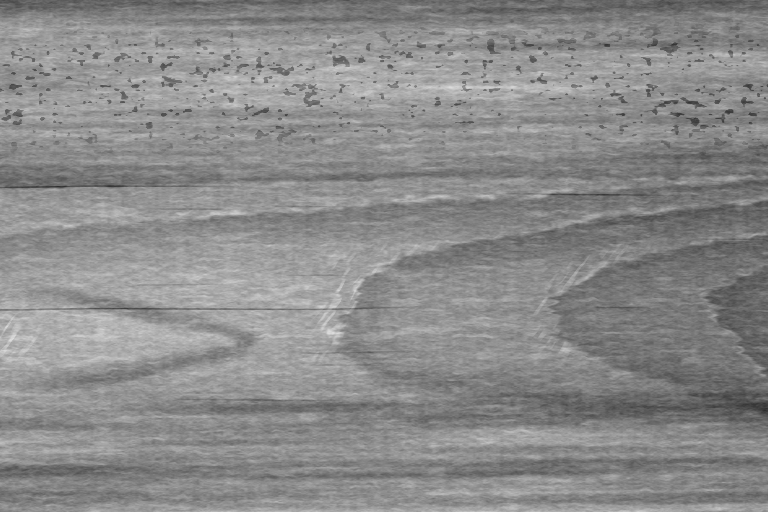
Give the GLSL for this texture, as a Shadertoy shader.

```glsl
// Grey weathered plank: flat-sawn growth arches between straight-grained edges.
// Arches are signed distances to power curves, shaded dark inside a torn pale rim;
// stretched value noise adds stripes, crinkled fibres, scratches and mould specks.

float hash(vec2 p) {
    return fract(sin(dot(p, vec2(127.1, 311.7))) * 43758.5453);
}

float noise(vec2 p) {
    vec2 i = floor(p), f = fract(p);
    f = f * f * (3.0 - 2.0 * f);
    return mix(mix(hash(i), hash(i + vec2(1, 0)), f.x),
               mix(hash(i + vec2(0, 1)), hash(i + vec2(1, 1)), f.x), f.y);
}

// Noise centred on zero, with a second octave.
float grain(vec2 p) {
    return noise(p) * 0.65 + noise(p * 2.1 + 17.3) * 0.35 - 0.5;
}

// Soft bell curve of unit height.
float bell(float x, float width) {
    return exp(-x * x / (width * width));
}

// Distance inside an arch opening to the right; x = upper, y = lower flank.
float archDistance(vec2 q, vec2 spread, vec2 power) {
    float a = q.y > 0.0 ? spread.x : spread.y;
    float n = q.y > 0.0 ? power.x : power.y;
    float t = abs(q.y) / a;
    float slope = n / a * pow(t, n - 1.0);
    return (q.x - pow(t, n)) / sqrt(1.0 + slope * slope);
}

// Dark late wood that starts at the edge and fades inward, with a pale rim.
float archTone(float s, float soft, float depth, float fade, float rim) {
    float dark = smoothstep(-soft, soft, s) * (0.35 + 0.65 * exp(-max(s, 0.0) / fade));
    return rim * bell(s + 0.006, 0.006) - depth * dark;
}

// Tapered drying crack running along the grain.
float crack(vec2 p, vec2 start, float len) {
    float t = (p.x - start.x) / len;
    float y = p.y - start.y - 0.006 * (noise(vec2(p.x * 5.0, start.y * 90.0)) - 0.5);
    float span = smoothstep(0.0, 0.08, t) * (1.0 - smoothstep(0.7, 1.0, t));
    return span * (1.0 - smoothstep(0.0005, 0.0026, abs(y)));
}

void mainImage(out vec4 fragColor, in vec2 fragCoord) {
    vec2 p = fragCoord / iResolution.y;

    // Wobble the growth lines, coarse and ragged
    vec2 w = p;
    w.y += 0.014 * grain(p * vec2(5.0, 9.0)) + 0.012 * grain(p * vec2(35.0, 60.0));
    w.x += 0.04 * grain(p * vec2(9.0, 22.0) + 40.0) + 0.045 * grain(p * vec2(14.0, 110.0));

    // Broad light: bright at left centre, darker to the right
    vec2 glow = (p - vec2(0.34, 0.40)) * vec2(1.7, 5.5);
    float tone = 0.555 + 0.115 * exp(-dot(glow, glow)) - 0.03 * smoothstep(0.7, 1.5, p.x);

    // Straight grain along the top and bottom edges
    float top = smoothstep(0.62, 0.68, w.y);
    float bottom = 1.0 - smoothstep(0.15, 0.25, w.y - 0.03 * p.x);
    float lineY = p.y + 0.008 * grain(p * vec2(3.0, 6.0)) - 0.015 * p.x;
    float stripes = 0.17 * grain(vec2(p.x * 1.2, lineY * 36.0))
                  + 0.22 * grain(vec2(p.x * 2.0, lineY * 85.0));
    tone += stripes * (0.15 + 0.7 * top + 0.85 * bottom);
    tone += top * (0.07 * bell(p.y - 0.84, 0.09) - 0.02 * smoothstep(0.6, 1.4, p.x));
    tone -= 0.10 * smoothstep(0.92, 1.0, p.y) + 0.02 * bottom;

    // Dark and pale runs below the arches
    tone -= 0.12 * bell(w.y - 0.205 + 0.03 * (p.x - 0.5), 0.02) * smoothstep(0.1, 0.6, p.x);
    tone += 0.10 * bell(lineY - 0.14, 0.02) * smoothstep(0.7, 1.1, p.x);
    tone += 0.12 * bell(lineY - 0.113, 0.012) * (1.0 - smoothstep(0.1, 0.35, p.x));
    tone -= 0.07 * bell(lineY - 0.075, 0.014);
    tone += 0.10 * (1.0 - smoothstep(0.0, 0.03, p.y));

    // Two long growth lines under the straight upper grain
    float ridge = w.y - 0.635 - 0.016 * p.x;
    tone -= 0.17 * smoothstep(-0.005, 0.005, ridge) * exp(-max(ridge, 0.0) / 0.04);
    float torn = 0.15 + 1.5 * smoothstep(0.35, 0.85, noise(p * vec2(45.0, 120.0)));
    float seam = 0.543 + 0.072 * p.x - w.y;
    tone += archTone(seam, 0.006, 0.12, 0.04, 0.09 * torn) * smoothstep(0.22, 0.3, p.y)
          + 0.04 * smoothstep(0.22, 0.3, p.y) * smoothstep(0.0, 0.1, seam);

    // Three nested arches to the right
    float flank = smoothstep(0.32, 0.44, p.y);
    float s1 = archDistance(w - vec2(0.68, 0.35), vec2(0.27, 0.19), vec2(3.3));
    float s2 = archDistance(w - vec2(1.08, 0.348), vec2(0.25, 0.30), vec2(3.3, 1.35));
    float s3 = archDistance(w - vec2(1.38, 0.42), vec2(0.25, 0.9), vec2(1.5, 1.2));
    tone += archTone(s1, mix(0.02, 0.005, flank), 0.14, 0.07, 0.07 * flank * torn);
    tone += archTone(s2, mix(0.011, 0.005, flank), 0.13, 0.055, (0.03 + 0.04 * flank) * torn);
    tone += archTone(s3, 0.006, 0.11, 0.06, 0.08 * torn);
    tone += 0.035 * smoothstep(0.03, 0.12, s1);

    // Faint dark tongue pointing right from the left edge
    float tongue = archDistance(vec2(0.5 - w.x, w.y - 0.335), vec2(0.18, 0.17), vec2(1.7));
    tone -= 0.15 * smoothstep(-0.012, 0.014, tongue) * (1.0 - smoothstep(0.012, 0.05, tongue))
          * smoothstep(0.0, 0.2, p.x);
    tone += 0.03 * smoothstep(0.03, 0.06, tongue);

    // Pale slanted scratches in front of the arch tips
    vec2 slant = vec2(dot(p, vec2(0.57, 0.82)), dot(p, vec2(-0.82, 0.57)));
    slant.y += 0.008 * grain(p * 30.0);
    float scratch = smoothstep(0.55, 0.85, noise(slant * vec2(35.0, 160.0)));
    vec2 corner = (p - vec2(0.02, 0.34)) * vec2(20.0, 16.0);
    float front = bell(s1 + 0.03, 0.03) + 0.8 * bell(s2 + 0.02, 0.02) + exp(-dot(corner, corner));
    tone += 0.13 * scratch * front * smoothstep(0.26, 0.34, p.y) * (1.0 - smoothstep(0.46, 0.56, p.y));

    // Fine crinkled fibres and pale flecks
    vec2 fibre = p + vec2(0.0, 0.006 * grain(p * 50.0));
    tone += 0.13 * grain(fibre * vec2(65.0, 240.0)) + 0.12 * grain(fibre * vec2(150.0, 330.0));
    tone += 0.07 * smoothstep(0.62, 0.9, noise(fibre * vec2(20.0, 140.0) + 9.0));

    // Mould specks: ragged blots, clustered and strung along the upper grain
    float band = smoothstep(0.67, 0.78, p.y) * (1.0 - smoothstep(0.88, 0.98, p.y));
    float cluster = 0.6 * noise(p * vec2(5.0, 14.0) + 3.0) + 0.4 * noise(vec2(p.x * 4.0, lineY * 70.0));
    float blot = 0.7 * noise(p * vec2(75.0, 125.0)) + 0.3 * noise(p * vec2(170.0, 260.0) + 7.0);
    float limit = 0.86 - 0.3 * cluster;
    tone -= 0.23 * band * smoothstep(limit, limit + 0.09, blot);

    // Cracks: two long ones, then scattered short ones
    float cracks = crack(p, vec2(-0.1, 0.397), 1.0) + crack(p, vec2(-0.1, 0.636), 0.6);
    for (int i = 0; i < 12; i++) {
        vec2 seed = vec2(float(i), 3.7);
        vec2 start = vec2(1.4 * hash(seed), 0.18 + 0.45 * hash(seed + 2.0));
        cracks += 0.45 * crack(p, start, 0.1 + 0.25 * hash(seed + 6.0));
    }
    tone -= 0.2 * min(cracks, 1.0);

    fragColor = vec4(vec3(clamp(tone, 0.15, 0.86)), 1.0);
}
```
